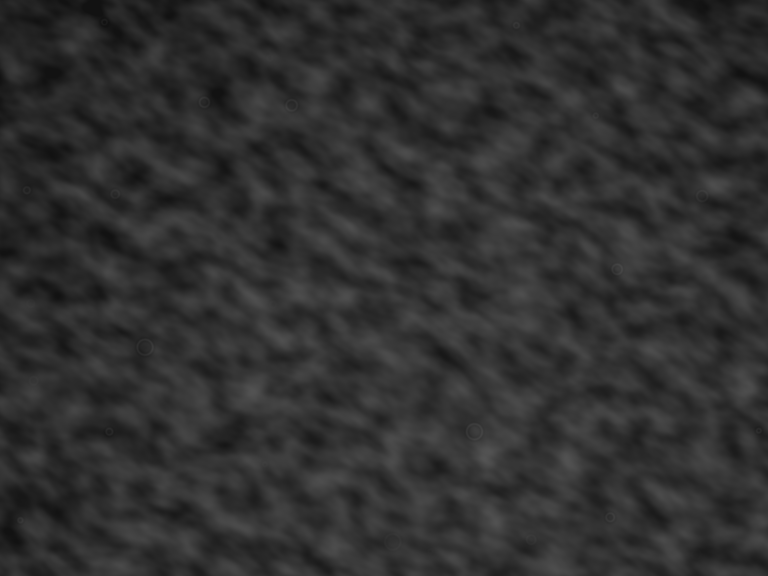
This texture is drawn by a Shadertoy shader. Its source:

```glsl
const float TILT = -0.47;                      // grain direction in radians
const vec2  GRAIN_FREQ = vec2(14.5, 24.0);     // along and across the grain, per height
const float WARP_FREQ = 6.0;
const float WARP_SIZE = 0.016;
const float COARSE_CONTRAST = 0.035;
const float GRAIN_CONTRAST = 0.135;
const float FINE_CONTRAST = 0.085;
const float SPECK_CONTRAST = 0.022;
const vec2  GLOW_CENTER = vec2(0.78, 0.25);
const float GLOW_LEVEL = 0.214;
const float GLOW_FALLOFF = 0.085;
const float RING_CELLS = 7.0;
const float RING_SHARE = 0.45;
const float RING_WIDTH = 0.0020;
const float RING_CONTRAST = 0.030;

vec3 hash3(vec2 cell) {
    vec3 h = fract(cell.xyx * vec3(0.1031, 0.1030, 0.0973));
    h += dot(h, h.yxz + 33.33);
    return fract((h.xxy + h.yzz) * h.zyx);
}

float cornerSlope(vec2 cell, vec2 corner, vec2 f) {
    float angle = 6.28318 * hash3(cell + corner).x;
    return dot(vec2(cos(angle), sin(angle)), f - corner);
}

float gradientNoise(vec2 p) {
    vec2 cell = floor(p), f = fract(p);
    vec2 u = f * f * f * (f * (f * 6.0 - 15.0) + 10.0);
    float low = mix(cornerSlope(cell, vec2(0, 0), f), cornerSlope(cell, vec2(1, 0), f), u.x);
    float high = mix(cornerSlope(cell, vec2(0, 1), f), cornerSlope(cell, vec2(1, 1), f), u.x);
    return mix(low, high, u.y);
}

vec2 rotate(vec2 p, float angle) {
    float c = cos(angle), s = sin(angle);
    return vec2(c * p.x + s * p.y, c * p.y - s * p.x);
}

// Soft slanted lumps in four sizes
float grain(vec2 p) {
    vec2 warp = vec2(gradientNoise(p * WARP_FREQ + 31.7), gradientNoise(p * WARP_FREQ + 73.2));
    vec2 q = rotate(p + WARP_SIZE * warp, TILT) * GRAIN_FREQ + 100.0;
    return COARSE_CONTRAST * gradientNoise(q * 0.4 + 17.3)
         + GRAIN_CONTRAST * gradientNoise(q)
         + FINE_CONTRAST * gradientNoise(rotate(q, -0.35) * 1.7 + 41.9)
         + SPECK_CONTRAST * gradientNoise(rotate(q, 0.4) * 3.6 + 9.1);
}

// Faint dust rings, one at most in each cell
float dustRings(vec2 p) {
    vec2 cell = floor(p * RING_CELLS);
    vec3 h = hash3(cell + 57.0);
    vec2 center = (cell + 0.2 + 0.6 * h.xy) / RING_CELLS;
    float radius = mix(0.003, 0.014, h.x);
    float offset = (length(p - center) - radius) / RING_WIDTH;
    float ripple = (1.0 - offset * offset) * exp(-0.5 * offset * offset);
    return ripple * step(h.z, RING_SHARE) * h.y;
}

void mainImage(out vec4 fragColor, in vec2 fragCoord) {
    vec2 p = fragCoord / iResolution.y;

    // Broad glow, brightest low in the middle
    vec2 fromGlow = p - GLOW_CENTER;
    float gray = GLOW_LEVEL - GLOW_FALLOFF * dot(fromGlow, fromGlow);

    gray += grain(p) + RING_CONTRAST * dustRings(p);
    fragColor = vec4(vec3(clamp(gray, 0.07, 0.34)), 1.0);
}
```
